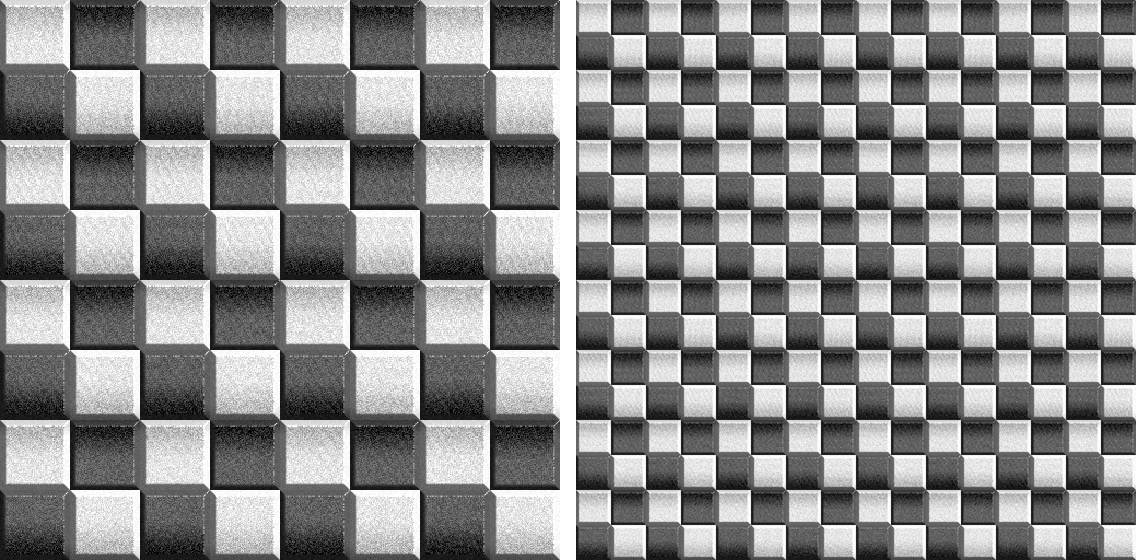
Left, the tile; right, the same tile 2 across and 2 down.
A WebGL 2 fragment shader for this pattern:

```glsl
#version 300 es
precision highp float;
// Checkerboard of bevelled light and dark tiles, lit from the upper right.
// Each tile is shaded by distance to its edges; rows fade in mirrored pairs,
// and a wrapping sine-hash grain covers the faces.

uniform vec2 u_resolution;
out vec4 outColor;

const float TILES = 8.0;           // tiles across and down (even, so it wraps)
const float GRAIN_CELLS = 512.0;   // grain cells across the canvas
const float BEVEL = 0.088;         // bevel width, in tiles
const float BEVEL_SOFT = 0.016;    // softness of the inner bevel edge
const float MITER_SOFT = 0.012;    // softness of the mitred corners
const float FADE_END = 0.62;       // reach of the row shadow, in tiles
const float GLINT_WIDTH = 0.014;   // half width of the fine bright lines

const float LIGHT_FACE = 0.90;
const float LIGHT_FADED = 0.70;
const float LIGHT_LIT = 0.98;
const float LIGHT_SHADED = 0.40;
const float DARK_FACE = 0.38;
const float DARK_FADED = 0.09;
const float DARK_LIT = 0.37;
const float DARK_SHADED = 0.10;

const float FACE_GRAIN = 0.30;
const float FADED_GRAIN = 0.42;
const float BEVEL_GRAIN = 0.10;
const int SAMPLES = 3;             // supersampling grid per pixel

float hash(vec2 p) {
    return fract(sin(dot(p, vec2(12.9898, 78.233))) * 43758.5453);
}

// Returns tone, grain strength and glint strength at a point in tile units.
vec3 tile(vec2 p) {
    vec2 cell = mod(floor(p), TILES);
    vec2 q = fract(p);
    bool isLight = mod(cell.x + cell.y, 2.0) > 0.5;

    // Distances to the shaded (left, bottom) and lit (right, top) edges
    float shadedEdge = min(q.x, q.y);
    float litEdge = min(1.0 - q.x, 1.0 - q.y);
    float edge = min(shadedEdge, litEdge);
    float lit = smoothstep(-MITER_SOFT, MITER_SOFT, shadedEdge - litEdge);
    float bevel = 1.0 - smoothstep(BEVEL - BEVEL_SOFT, BEVEL + BEVEL_SOFT, edge);

    // Shadow gathers along the edge shared by each pair of rows
    float fromShadow = mod(cell.y, 2.0) < 0.5 ? q.y : 1.0 - q.y;
    float fade = 1.0 - smoothstep(0.04, FADE_END, fromShadow);
    float bevelFade = 1.0 - smoothstep(0.0, 0.25, fromShadow);

    // Face and bevel tones
    float face, litTone, shadedTone;
    if (isLight) {
        face = mix(LIGHT_FACE, LIGHT_FADED, fade);
        litTone = LIGHT_LIT - 0.14 * bevelFade;
        shadedTone = LIGHT_SHADED - 0.10 * bevelFade;
    } else {
        face = mix(DARK_FACE, DARK_FADED, fade);
        litTone = DARK_LIT - 0.15 * bevelFade;
        shadedTone = mix(DARK_SHADED, face, smoothstep(0.03, BEVEL * 1.3, edge));
    }
    float tone = mix(face, mix(shadedTone, litTone, lit), bevel);
    float grain = mix(mix(FACE_GRAIN, FADED_GRAIN, fade), BEVEL_GRAIN, bevel);

    // Fine line inside the lit bevels, and a glint on their mitre
    float line = lit * (1.0 - smoothstep(0.0, GLINT_WIDTH, abs(edge - BEVEL)));
    float corner = step(1.0 - BEVEL, shadedEdge)
                 * (1.0 - smoothstep(0.0, GLINT_WIDTH * 1.5, abs(q.x - q.y)));
    float glint = max(0.42 * line, 0.75 * corner);
    return vec3(tone, grain, glint);
}

void main() {
    vec2 uv = gl_FragCoord.xy / u_resolution;

    // Average the tile shading over the pixel
    vec3 shade = vec3(0.0);
    for (int j = 0; j < SAMPLES; j++) {
        for (int i = 0; i < SAMPLES; i++) {
            vec2 offset = (vec2(i, j) + 0.5) / float(SAMPLES) - 0.5;
            shade += tile((uv + offset / u_resolution) * TILES);
        }
    }
    shade /= float(SAMPLES * SAMPLES);

    // Bell-shaped grain from two hashes on a wrapping grid
    vec2 grainCell = mod(floor(uv * GRAIN_CELLS), GRAIN_CELLS);
    float speck = hash(grainCell);
    float noise = 0.5 * (speck + hash(grainCell + 37.0)) - 0.5;

    float tone = shade.x + shade.y * noise + shade.z * speck;
    outColor = vec4(vec3(clamp(tone, 0.0, 1.0)), 1.0);
}
```
